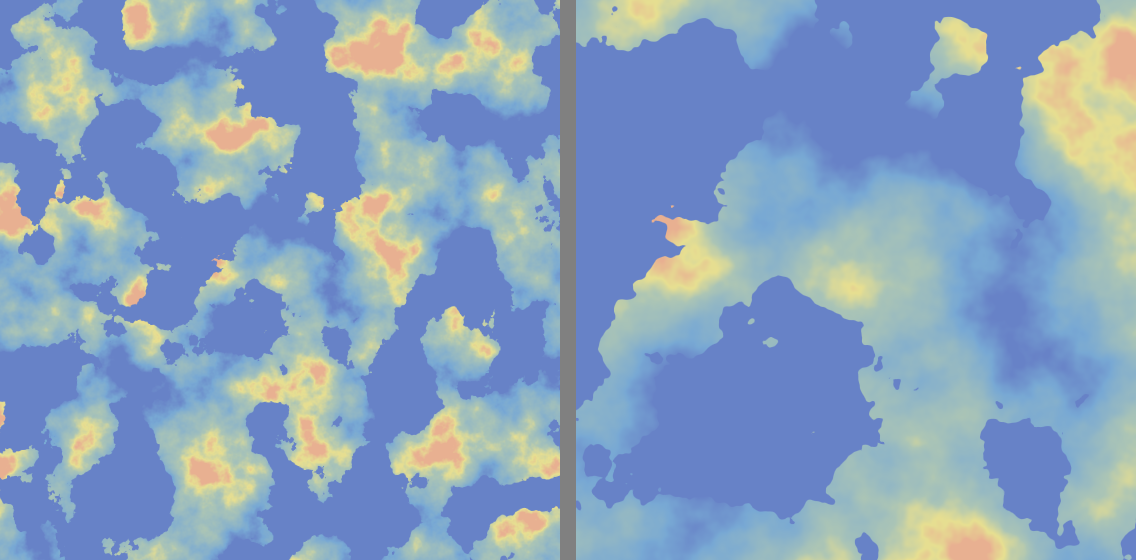
Left: the whole. Right: its middle third, enlarged.
Reproduce this texture procedurally as a Shadertoy shader.

```glsl
#define HEIGHT_CELLS 7.0
#define MASK_CELLS 5.6
#define OCTAVES 6
#define GAIN 0.5
#define FBM_DEVIATION 0.248
#define SEA_LEVEL -0.25
#define MASK_CORRELATION 0.6

const vec3 SEA    = vec3(0.405, 0.508, 0.780);
const vec3 SHORE  = vec3(0.470, 0.660, 0.830);
const vec3 GREEN  = vec3(0.670, 0.770, 0.710);
const vec3 YELLOW = vec3(0.900, 0.870, 0.570);
const vec3 PEACH  = vec3(0.910, 0.690, 0.570);

// Unit gradient at a lattice point, from an integer hash
vec2 latticeGradient(ivec2 cell) {
    uint h = uint(cell.x) * 1597334677u ^ uint(cell.y) * 3812015801u;
    h = (h ^ (h >> 16)) * 2246822519u;
    h = (h ^ (h >> 13)) * 3266489917u;
    h ^= h >> 16;
    float angle = 6.2831853 * float(h & 65535u) / 65536.0;
    return vec2(cos(angle), sin(angle));
}

float gradientNoise(vec2 p) {
    ivec2 cell = ivec2(floor(p));
    vec2 f = fract(p);
    vec2 s = f * f * f * (f * (f * 6.0 - 15.0) + 10.0);
    float a = dot(latticeGradient(cell), f);
    float b = dot(latticeGradient(cell + ivec2(1, 0)), f - vec2(1, 0));
    float c = dot(latticeGradient(cell + ivec2(0, 1)), f - vec2(0, 1));
    float d = dot(latticeGradient(cell + ivec2(1, 1)), f - vec2(1, 1));
    return mix(mix(a, b, s.x), mix(c, d, s.x), s.y);
}

// Layered noise scaled to about unit deviation
float fbm(vec2 p) {
    const mat2 turn = mat2(0.8, 0.6, -0.6, 0.8);
    float sum = 0.0, amplitude = 1.0;
    for (int i = 0; i < OCTAVES; i++) {
        sum += amplitude * gradientNoise(p);
        p = turn * p * 2.0 + vec2(17.3, 9.1);
        amplitude *= GAIN;
    }
    return sum / FBM_DEVIATION;
}

float ramp(float low, float high, float x) {
    return clamp((x - low) / (high - low), 0.0, 1.0);
}

vec3 heightColour(float h) {
    vec3 colour = mix(SEA, SHORE, ramp(-1.6, -0.7, h));
    colour = mix(colour, GREEN, ramp(-0.7, 0.9, h));
    colour = mix(colour, YELLOW, ramp(0.9, 1.55, h));
    return mix(colour, PEACH, ramp(1.6, 2.05, h));
}

void mainImage(out vec4 fragColor, in vec2 fragCoord) {
    vec2 uv = fragCoord / iResolution.y;
    float height = fbm(uv * HEIGHT_CELLS + vec2(3.7, 11.2));

    // The coast partly follows the height, partly its own noise
    float coast = fbm(uv * MASK_CELLS + vec2(41.5, 73.8));
    float land = MASK_CORRELATION * height
               + sqrt(1.0 - MASK_CORRELATION * MASK_CORRELATION) * coast - SEA_LEVEL;
    float edge = max(fwidth(land), 1e-4) * 0.6;

    vec3 colour = mix(SEA, heightColour(height), smoothstep(-edge, edge, land));
    fragColor = vec4(colour, 1.0);
}
```
